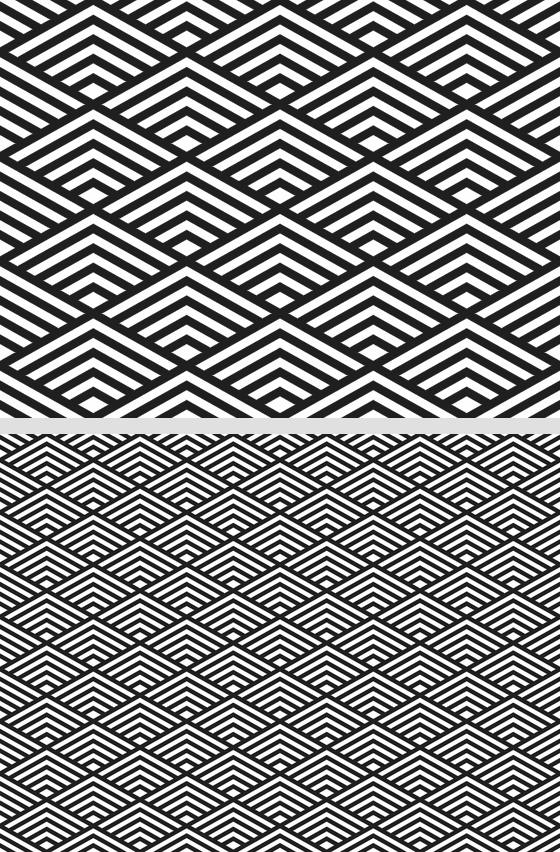
Top: one tile. Bottom: repeated 2 by 2.
Reproduce this pattern procedurally as a Shadertoy shader.

```glsl
// Staggered diamonds, each filled with nested chevrons that point up and end in
// a small solid diamond. Every cell is measured by its depth below the two upper
// edges and its height above the two lower ones; whole cell counts make it tile.

#define COLUMNS 3.0       // diamonds across
#define ROWS 4.0          // diamonds down
#define STRIPES 5.0       // white bands per diamond, the last one solid
#define BORDER 0.047      // dark margin, in cell heights
#define PITCH 0.1863      // distance from band to band, in cell heights
#define BAND 0.5          // white share of the pitch
#define SOFTNESS 1.1      // edge width in pixels
#define INK vec3(0.122, 0.120, 0.122)
#define PAPER vec3(0.995)

// Position relative to the centre of the enclosing diamond, y up.
vec2 diamondCell(vec2 p) {
    vec2 c = fract(p) - 0.5;
    if (abs(c.x) + abs(c.y) > 0.5) c = fract(p + 0.5) - 0.5;
    return c;
}

// Signed depth inside the nearest band, positive on white.
float bandDepth(float depth) {
    float gap = 0.5 * (1.0 - BAND) * PITCH;
    float last = STRIPES - 1.0;
    float index = clamp(floor((depth + gap) / PITCH), 0.0, last);
    float local = depth - index * PITCH;
    return index < last ? min(local, BAND * PITCH - local) : local;
}

// Signed depth inside the white parts of one diamond.
float chevrons(vec2 c) {
    float belowTop = 0.5 - c.y - abs(c.x);
    float aboveBottom = 0.5 + c.y - abs(c.x);
    return min(bandDepth(belowTop - BORDER), aboveBottom - BORDER);
}

void mainImage(out vec4 fragColor, in vec2 fragCoord) {
    vec2 cellsPerPixel = vec2(COLUMNS, ROWS) / iResolution.xy;
    float depth = chevrons(diamondCell(fragCoord * cellsPerPixel));

    // Both edge directions have the same gradient, so one width smooths all.
    float edge = SOFTNESS * length(cellsPerPixel);
    float white = clamp(0.5 + depth / edge, 0.0, 1.0);
    fragColor = vec4(mix(INK, PAPER, white), 1.0);
}
```
